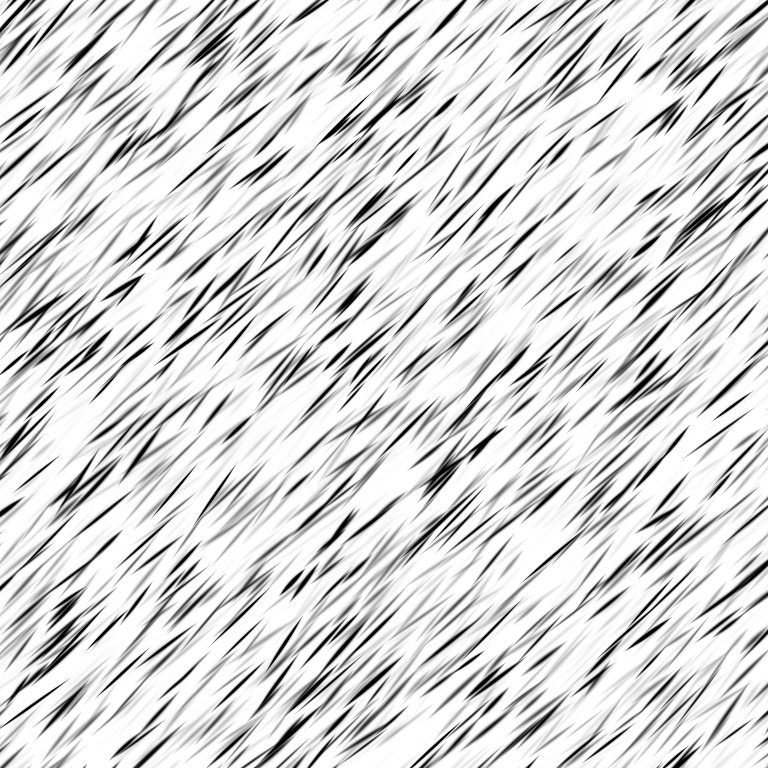
Give the GLSL for this texture, as a Shadertoy shader.

```glsl
const float LEAN = 0.77;                      // mean stroke angle, radians
const float ANGLE_SPREAD = 0.23;              // largest deviation from it
const vec2 CELL = vec2(0.066, 0.018);         // along and across the strokes
const vec2 HALF_LENGTH = vec2(0.026, 0.064);  // shortest, longest
const vec2 HALF_WIDTH = vec2(0.0013, 0.0028); // thinnest, thickest
const float INK_PEAK = 1.6;                   // above 1 gives solid cores
const float INK_RARITY = 3.5;                 // higher leaves more faint strokes
const float CLUMPING = 0.2;
const int LAYERS = 3;
const vec3 PAPER = vec3(1.0);
const vec3 INK = vec3(0.0);

vec4 hash4(vec3 p) {
    vec4 q = fract(p.xyzx * vec4(0.1031, 0.1030, 0.0973, 0.1099));
    q += dot(q, q.wzxy + 33.33);
    return fract((q.xxyz + q.yzzw) * q.zywx);
}

// Turns p into the frame of a stroke that rises by the given angle
vec2 strokeFrame(vec2 p, float angle) {
    float c = cos(angle), s = sin(angle);
    return vec2(c * p.x + s * p.y, c * p.y - s * p.x);
}

// Slow layered sines make dense and bare patches
float density(vec2 p) {
    float waves = sin(p.x * 17.0 + 2.0 * sin(p.y * 23.0))
                + sin(p.y * 41.0 + 1.7 * sin(p.x * 19.0 + 1.0));
    return 1.0 + CLUMPING * waves * 0.7;
}

// Tapered stroke, fading towards its tips and edges
float strokeInk(vec2 p, float halfLength, float halfWidth) {
    float t = p.x / halfLength;
    float taper = max(1.0 - t * t, 0.0);
    float across = p.y / (halfWidth * taper + 0.0002);
    return taper * exp(-across * across);
}

// Light left after all strokes of one scattered layer
float layerLight(vec2 p, float layer) {
    vec2 home = floor(p / CELL);
    float light = 1.0;
    for (int j = -1; j <= 1; j++)
    for (int i = -1; i <= 1; i++) {
        vec2 id = home + vec2(i, j);
        vec4 place = hash4(vec3(id + 200.0, layer * 17.0 + 3.0));
        vec4 shape = hash4(vec3(id + 500.0, layer * 29.0 + 11.0));
        vec2 center = (id + place.xy) * CELL;
        float turn = (place.z + place.w - 1.0) * ANGLE_SPREAD;
        float halfLength = mix(HALF_LENGTH.x, HALF_LENGTH.y, shape.x);
        float halfWidth = mix(HALF_WIDTH.x, HALF_WIDTH.y, shape.y);
        float strength = INK_PEAK * pow(shape.z, INK_RARITY) * density(center);
        float ink = strength * strokeInk(strokeFrame(p - center, turn), halfLength, halfWidth);
        light *= 1.0 - min(ink, 1.0);
    }
    return light;
}

void mainImage(out vec4 fragColor, in vec2 fragCoord) {
    vec2 uv = fragCoord / iResolution.y;
    vec2 p = strokeFrame(uv, LEAN);
    float light = 1.0;
    for (int k = 0; k < LAYERS; k++) {
        float layer = float(k);
        light *= layerLight(p + layer * vec2(0.37, 0.237), layer);
    }
    fragColor = vec4(mix(INK, PAPER, light), 1.0);
}
```
